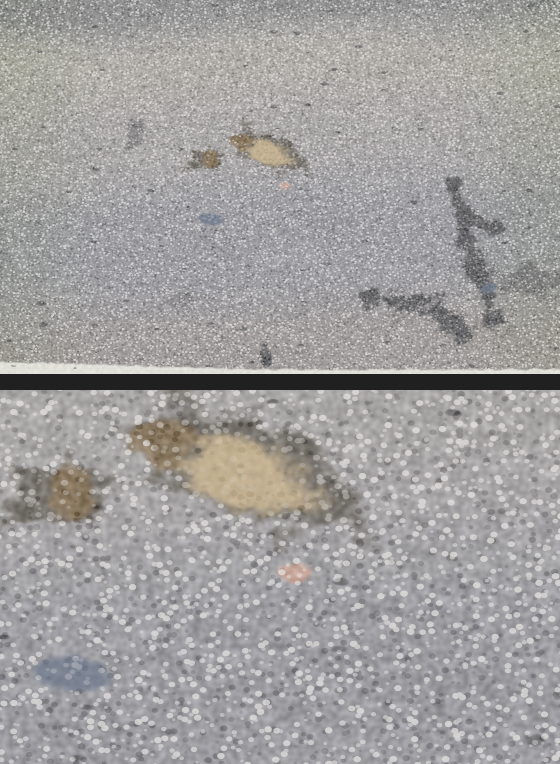
Top, the full canvas; bottom, a detail of the centre.
Reproduce this texture procedurally as a WebGL 2 fragment shader.

```glsl
#version 300 es
precision highp float;
// Worn asphalt with pale grit, damp stains, a sandy pothole and a painted edge line.
uniform vec2 u_resolution;
out vec4 fragColor;

vec2 hash2(vec2 cell) {
    uvec2 q = uvec2(ivec2(cell) + 4096);
    q = q * 1664525u + 1013904223u;
    q.x += q.y * 1664525u;
    q.y += q.x * 1664525u;
    q ^= q >> 16u;
    q.x += q.y * 1664525u;
    q.y += q.x * 1664525u;
    q ^= q >> 16u;
    return vec2(q >> 8u) / 16777216.0;
}

float cornerSlope(vec2 cell, vec2 offset) {
    float angle = 6.2832 * hash2(cell).x;
    return dot(vec2(cos(angle), sin(angle)), offset);
}

// Gradient noise, roughly -1 to 1
float noise(vec2 p) {
    vec2 i = floor(p), f = p - i;
    vec2 s = f * f * f * (f * (f * 6.0 - 15.0) + 10.0);
    vec2 e = vec2(1.0, 0.0);
    float low = mix(cornerSlope(i, f), cornerSlope(i + e.xy, f - e.xy), s.x);
    float high = mix(cornerSlope(i + e.yx, f - e.yx), cornerSlope(i + 1.0, f - 1.0), s.x);
    return 1.5 * mix(low, high, s.y);
}

float fbm(vec2 p) {
    float sum = 0.0, amp = 0.55;
    for (int i = 0; i < 4; i++) {
        sum += amp * noise(p);
        p = mat2(1.6, 1.2, -1.2, 1.6) * p + 7.3;
        amp *= 0.55;
    }
    return sum;
}

// Scattered round grains; share is the fraction of cells that hold one
float grains(vec2 p, float share, float blur) {
    vec2 cell = floor(p);
    float cover = 0.0;
    for (int y = -1; y <= 1; y++)
    for (int x = -1; x <= 1; x++) {
        vec2 c = cell + vec2(x, y);
        vec2 pick = hash2(c + 311.0);
        float radius = mix(0.2, 0.46, pick.y);
        float d = length((p - c - hash2(c)) * vec2(0.9, 1.1)) - radius;
        cover = max(cover, step(pick.x, share) * smoothstep(blur, -blur, d) * mix(0.55, 1.0, pick.y));
    }
    return cover;
}

// Tilted ellipse with a ragged edge
float patchMask(vec2 p, vec2 centre, vec2 radii, float tilt, float ragged) {
    p -= centre;
    p = vec2(cos(tilt) * p.x + sin(tilt) * p.y, cos(tilt) * p.y - sin(tilt) * p.x);
    return smoothstep(1.2, 0.75, length(p / radii) + ragged);
}

// Broken smear along a segment
float smear(vec2 p, vec2 a, vec2 b, float width, float ragged) {
    vec2 ab = b - a;
    float t = clamp(dot(p - a, ab) / dot(ab, ab), 0.0, 1.0);
    return smoothstep(1.0, 0.55, length(p - a - ab * t) / width + ragged);
}

void main() {
    vec2 p = gl_FragCoord.xy / u_resolution.y;
    float aspect = u_resolution.x / u_resolution.y;
    float pixel = 1.0 / u_resolution.y;
    float ragged = fbm(p * vec2(22.0, 30.0));
    float clumps = fbm(p * vec2(13.0, 19.0) + 40.0);

    // Broad bands of tone running along the road
    float band = p.y + 0.03 * noise(p * vec2(1.5, 3.0)) - 0.03 * (p.x - 0.7);
    vec3 col = mix(vec3(0.635, 0.618, 0.615), vec3(0.615, 0.615, 0.635), smoothstep(0.05, 0.32, band));
    col = mix(col, vec3(0.665, 0.655, 0.655), smoothstep(0.4, 0.62, band));
    col = mix(col, vec3(0.69, 0.68, 0.66), smoothstep(0.65, 0.82, band));
    col = mix(col, vec3(0.575, 0.575, 0.58), smoothstep(0.85, 0.99, band));
    float side = abs(p.x / aspect * 2.0 - 1.0);
    col *= mix(vec3(1.0), vec3(0.95, 0.965, 0.925), smoothstep(0.55, 1.0, side));
    col += 0.022 * fbm(p * vec2(3.0, 9.0));

    // Oily stains
    float stain = smear(p, vec2(1.215, 0.5), vec2(1.25, 0.36), 0.035, 0.9 * ragged + 0.25);
    stain = max(stain, smear(p, vec2(1.24, 0.42), vec2(1.32, 0.39), 0.03, ragged + 0.15));
    stain = max(stain, smear(p, vec2(1.24, 0.37), vec2(1.32, 0.14), 0.045, 1.2 * clumps + 0.3));
    stain = max(stain, smear(p, vec2(0.99, 0.205), vec2(1.18, 0.18), 0.04, 1.1 * ragged + 0.3));
    stain = max(stain, smear(p, vec2(1.16, 0.18), vec2(1.235, 0.115), 0.038, 0.8 * ragged + 0.1));
    stain = max(stain, 0.5 * smear(p, vec2(1.3, 0.26), vec2(1.5, 0.25), 0.06, 1.3 * clumps + 0.3));
    stain = max(stain, 0.45 * patchMask(p, vec2(0.36, 0.65), vec2(0.025, 0.04), 0.0, ragged));
    stain = max(stain, 0.3 * patchMask(p, vec2(0.485, 0.2), vec2(0.03, 0.025), 0.0, ragged));
    stain = max(stain, patchMask(p, vec2(0.712, 0.042), vec2(0.014, 0.027), 0.1, ragged));

    // Sparse flat flecks
    vec2 fleckPos = p * vec2(13.0, 19.0), fleckCell = floor(fleckPos);
    vec2 pick = hash2(fleckCell + 77.0);
    vec2 fromFleck = fleckPos - fleckCell - 0.25 - 0.5 * hash2(fleckCell);
    float fleckSize = length(fromFleck / (vec2(0.12, 0.075) * mix(0.5, 1.3, pick.y)));
    stain = max(stain, 0.8 * step(pick.x, 0.26) * smoothstep(1.3, 0.6, fleckSize + ragged));

    // Pothole rim and sandy fill
    float rim = patchMask(p, vec2(0.72, 0.598), vec2(0.105, 0.042), -0.42, 0.8 * ragged);
    rim = max(rim, patchMask(p, vec2(0.55, 0.575), vec2(0.045, 0.024), 0.15, 1.1 * ragged));
    float sand = patchMask(p, vec2(0.722, 0.588), vec2(0.06, 0.03), -0.28, 0.5 * ragged);
    float brown = patchMask(p, vec2(0.645, 0.62), vec2(0.03, 0.022), 0.0, 0.7 * ragged);
    brown = max(brown, patchMask(p, vec2(0.562, 0.576), vec2(0.02, 0.024), 0.0, 0.6 * ragged));
    col = mix(col, vec3(0.37, 0.37, 0.38), 0.85 * stain);
    col = mix(col, vec3(0.42, 0.4, 0.37), 0.8 * rim);
    col = mix(col, vec3(0.56, 0.48, 0.37), 0.8 * brown);
    col = mix(col, vec3(0.76, 0.69, 0.57), sand);

    // Bluish sealed spots and a pink chip
    float blue = patchMask(p, vec2(0.562, 0.414), vec2(0.037, 0.015), -0.1, 0.4 * ragged);
    blue = max(blue, patchMask(p, vec2(1.308, 0.23), vec2(0.022, 0.012), 0.3, 0.4 * ragged));
    col = mix(col, vec3(0.45, 0.49, 0.56), 0.8 * blue);
    col = mix(col, vec3(0.8, 0.64, 0.58), 0.8 * patchMask(p, vec2(0.762, 0.502), vec2(0.013, 0.008), 0.0, ragged));

    // Fine aggregate: mottling, dark pores and pale grit
    float calm = 1.0 - 0.6 * max(sand, blue);
    float scale = mix(135.0, 165.0, p.y);
    float blur = 0.6 * pixel * scale;
    col += calm * (0.075 * noise(p * 170.0) + 0.05 * noise(p * 97.0 + 9.0) + 0.03 * noise(p * 41.0));
    col -= calm * 0.12 * grains(p * 150.0 + 60.0, 0.28, blur);
    float grit = grains(p * 150.0, 0.42, blur) * calm * (1.0 - 0.45 * max(stain, rim));
    col = mix(col, vec3(0.89, 0.88, 0.87), 0.78 * grit);

    // Painted edge line
    float lineTop = mix(0.031, 0.012, smoothstep(0.0, 0.75, p.x)) + 0.003 * noise(p * 45.0);
    vec3 paint = vec3(0.88, 0.88, 0.85) + 0.035 * noise(p * 90.0);
    col = mix(col, paint, smoothstep(1.5 * pixel, -1.5 * pixel, p.y - lineTop) * (1.0 - 0.7 * stain));

    fragColor = vec4(clamp(col, 0.0, 1.0), 1.0);
}
```
